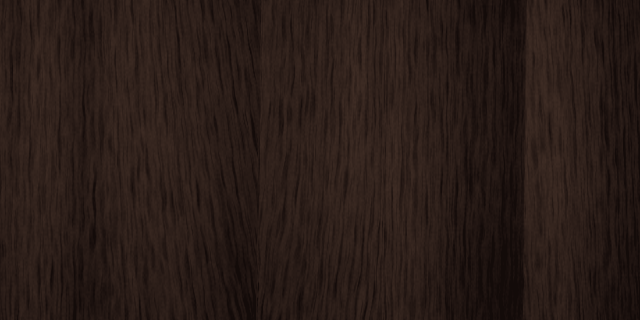
This texture is drawn by a Shadertoy shader. Its source:

```glsl
// Dark brown wood veneer: vertical boards with broad tone bands and leaning grain.
// Pores are stretched cellular dashes lined up in columns, bent by layered sines;
// smooth value noise adds fine fibres and a little speckle.

#define DARK_BROWN vec3(0.075, 0.042, 0.036)
#define LIGHT_BROWN vec3(0.250, 0.178, 0.146)
#define BASE_TONE 0.73
#define GRAIN_CELLS vec2(38.0, 6.0)
#define PORE_CELLS vec2(76.0, 13.0)
#define GRAIN_DEPTH 0.38
#define PORE_DEPTH 0.24
#define FIBRE_DEPTH 0.22
#define SPECKLE_DEPTH 0.16
#define SEAM_A 0.81
#define SEAM_B 1.20
#define SEAM_C 1.64

float hash(vec2 p) {
    vec3 q = fract(vec3(p.xyx) * 0.1031);
    q += dot(q, q.yzx + 33.33);
    return fract((q.x + q.y) * q.z);
}

float valueNoise(vec2 p) {
    vec2 i = floor(p), f = fract(p);
    f = f * f * (3.0 - 2.0 * f);
    return mix(mix(hash(i), hash(i + vec2(1, 0)), f.x),
               mix(hash(i + vec2(0, 1)), hash(i + vec2(1, 1)), f.x), f.y);
}

float bump(float x, float centre, float width) {
    float d = (x - centre) / width;
    return exp(-d * d);
}

// 0 left of a seam, 1 right of it
float pastSeam(vec2 p, float seam) {
    return smoothstep(-0.004, 0.004, p.x - seam - 0.012 * (p.y - 0.5));
}

// One tapered dash per stretched cell, with a shared offset down each column
float dashes(vec2 p, vec2 cells, float seed) {
    vec2 q = p * cells;
    float column = floor(q.x), dark = 0.0;
    for (int i = -1; i <= 1; i++) {
        float c = column + float(i);
        float y = q.y + 7.0 * hash(vec2(c, seed));
        float x = c + 0.2 + 0.6 * hash(vec2(c, seed + 5.0));
        for (int j = -1; j <= 1; j++) {
            vec2 id = vec2(c + seed, floor(y) + float(j));
            float r = hash(id + 17.0), s = hash(id + 41.0);
            vec2 centre = vec2(x + 0.3 * (r - 0.5), id.y + 0.2 + 0.6 * s);
            vec2 size = vec2(mix(0.17, 0.40, s), mix(0.35, 0.95, r));
            float d = length((vec2(q.x, y) - centre) / size);
            float strength = mix(0.35, 1.0, hash(id + 73.0));
            dark = max(dark, strength * (1.0 - smoothstep(0.3, 1.0, d)));
        }
    }
    return dark;
}

// Sideways slope of the grain in each board, plus a slow wave and a fine wobble
vec2 bendGrain(vec2 p, float a, float b, float c) {
    float shift = -0.15 * smoothstep(0.20, 0.85, p.x) * (1.0 - p.y);
    shift = mix(shift, -0.06 * p.y + 0.012 * sin(4.0 * p.y + 3.0 * p.x), a);
    shift = mix(shift, 0.006 * sin(3.0 * p.y + 2.0), b);
    shift = mix(shift, -0.04 * (1.0 - p.y), c);
    shift += 0.010 * sin(9.0 * p.x + 1.3) + 0.004 * sin(31.0 * p.x + 2.0 * p.y);
    shift += 0.0018 * sin(23.0 * p.y + 40.0 * p.x) + 0.0010 * sin(57.0 * p.y - 70.0 * p.x);
    return vec2(p.x + shift, p.y);
}

// Broad light and dark bands of the boards
float boardTone(float x, float a, float b, float c) {
    float tone = 0.07 * bump(x, 0.14, 0.07) - 0.17 * bump(x, 0.25, 0.06)
               - 0.28 * smoothstep(0.50, SEAM_A, x);
    tone = mix(tone, 0.11 * bump(x, 1.08, 0.12) - 0.04, a);
    tone = mix(tone, 0.08 * bump(x, 1.25, 0.05) - 0.42 * smoothstep(1.28, SEAM_C, x), b);
    return mix(tone, 0.08 - 0.36 * smoothstep(1.70, 2.0, x), c);
}

void mainImage(out vec4 fragColor, in vec2 fragCoord) {
    vec2 p = fragCoord / iResolution.y;
    p.x *= 2.0 * iResolution.y / iResolution.x;
    float a = pastSeam(p, SEAM_A), b = pastSeam(p, SEAM_B), c = pastSeam(p, SEAM_C);
    vec2 grain = bendGrain(p, a, b, c);

    // Boards, soft streaks and darker borders
    float tone = BASE_TONE + boardTone(p.x + 0.03 * (grain.x - p.x), a, b, c);
    tone += 0.14 * (valueNoise(grain * vec2(17.0, 1.2)) - 0.5);
    tone -= 0.20 * (1.0 - smoothstep(0.0, 0.5, p.y)) + 0.07 * smoothstep(0.8, 1.0, p.y);
    tone -= 0.08 * pow(abs(p.x - 1.0), 4.0);

    // Growth lines, short pores, fibres and speckle
    tone -= GRAIN_DEPTH * dashes(grain, GRAIN_CELLS, 3.0);
    tone -= PORE_DEPTH * dashes(grain, PORE_CELLS, 29.0);
    tone += FIBRE_DEPTH * (valueNoise(grain * vec2(150.0, 22.0)) - 0.5);
    tone += SPECKLE_DEPTH * (valueNoise(p * vec2(230.0, 150.0)) - 0.5);

    fragColor = vec4(mix(DARK_BROWN, LIGHT_BROWN, clamp(tone, 0.0, 1.1)), 1.0);
}
```
